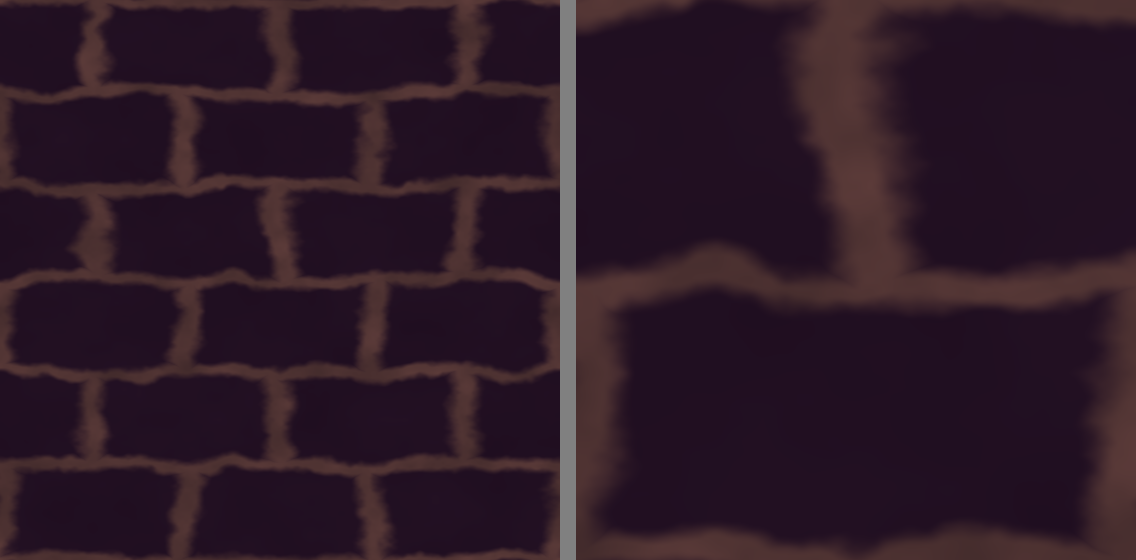
Left: the whole. Right: its middle third, enlarged.
Give the GLSL for this texture, as a three.js fragment shader.

```glsl
varying vec2 vUv;

const vec2 BRICKS = vec2(3.0, 6.0);
const vec3 BRICK_DARK = vec3(0.118, 0.052, 0.122);
const vec3 BRICK_LIGHT = vec3(0.140, 0.068, 0.140);
const vec3 MORTAR_DARK = vec3(0.240, 0.155, 0.160);
const vec3 MORTAR_LIGHT = vec3(0.380, 0.245, 0.235);

float hash(vec2 p, float seed) {
  vec3 q = fract(vec3(p.xyx) * 0.1031 + seed * 0.137);
  q += dot(q, q.yzx + 33.33);
  return fract((q.x + q.y) * q.z);
}

// Value noise that wraps after a whole number of lattice cells
float noise(vec2 p, vec2 period, float seed) {
  vec2 i = floor(p);
  vec2 f = fract(p);
  f = f * f * (3.0 - 2.0 * f);
  vec2 a = mod(i, period);
  vec2 b = mod(i + 1.0, period);
  float low = mix(hash(a, seed), hash(vec2(b.x, a.y), seed), f.x);
  float high = mix(hash(vec2(a.x, b.y), seed), hash(b, seed), f.x);
  return mix(low, high, f.y);
}

// Layered wrapping noise, centred on 0.5
float fbm(vec2 uv, vec2 period, float seed) {
  float sum = 0.0;
  float weight = 0.5;
  float total = 0.0;
  for (int k = 0; k < 4; k++) {
    sum += weight * noise(uv * period, period, seed + float(k));
    total += weight;
    weight *= 0.5;
    period *= 2.0;
  }
  return sum / total;
}

// Distance to the nearest joint, as a fraction of a brick
float jointDistance(vec2 p) {
  p.x += 0.5 * mod(floor(p.y), 2.0);
  vec2 edge = 0.5 - abs(fract(p) - 0.5);
  return min(edge.x, edge.y);
}

// Wavering offset of the joints, in brick units
vec2 wobble(vec2 uv, vec2 amount) {
  float x = fbm(uv, vec2(9.0, 18.0), 1.0);
  float y = fbm(uv, vec2(12.0, 12.0), 7.0);
  return (vec2(x, y) - 0.5) * amount;
}

void main() {
  // Ragged brick layout
  vec2 p = vUv * BRICKS + wobble(vUv, vec2(0.16, 0.25));
  float fray = (fbm(vUv, vec2(24.0, 36.0), 13.0) - 0.5) * 0.06;
  float mortar = 1.0 - smoothstep(0.02, 0.11, jointDistance(p) + fray);

  // Faint mottling of bricks, stronger staining of mortar
  float mottle = fbm(vUv, vec2(9.0, 12.0), 19.0);
  float stain = fbm(vUv, vec2(15.0, 18.0), 25.0);
  vec3 brickColor = mix(BRICK_DARK, BRICK_LIGHT, mottle);
  vec3 mortarColor = mix(MORTAR_DARK, MORTAR_LIGHT, stain);

  gl_FragColor = vec4(mix(brickColor, mortarColor, mortar), 1.0);
}
```
